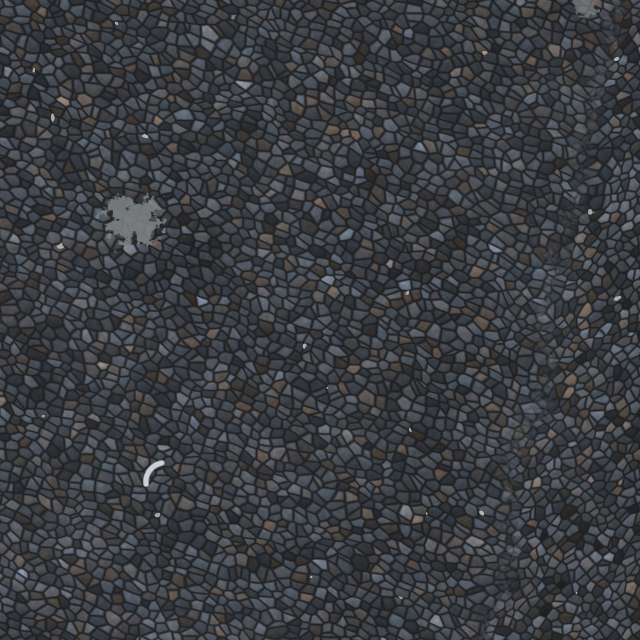
Reproduce this texture procedurally as a Shadertoy shader.

```glsl
const vec3 GAP_COLOR = vec3(0.122, 0.127, 0.137);
const vec3 SLATE_TINT = vec3(0.89, 1.0, 1.13);
const vec3 GREY_TINT = vec3(1.0, 1.0, 1.04);
const vec3 BROWN_TINT = vec3(1.14, 1.0, 0.90);
const vec3 LICHEN_COLOR = vec3(0.50, 0.52, 0.52);
const vec3 CHALK_COLOR = vec3(0.80, 0.82, 0.84);

vec3 hash3(vec2 p) {
    vec3 q = fract(p.xyx * vec3(0.1031, 0.1030, 0.0973));
    q += dot(q, q.yxz + 33.33);
    return fract((q.xxy + q.yzz) * q.zyx);
}

float noise(vec2 p) {
    vec2 cell = floor(p), f = fract(p);
    f = f * f * (3.0 - 2.0 * f);
    float low = mix(hash3(cell).x, hash3(cell + vec2(1, 0)).x, f.x);
    float high = mix(hash3(cell + vec2(0, 1)).x, hash3(cell + vec2(1, 1)).x, f.x);
    return mix(low, high, f.y);
}

float fbm(vec2 p) {
    return 0.55 * noise(p) + 0.3 * noise(p * 2.1 + 7.3) + 0.15 * noise(p * 4.3 + 3.1);
}

vec2 rotate(vec2 p, float angle) {
    float c = cos(angle), s = sin(angle);
    return vec2(c * p.x - s * p.y, s * p.x + c * p.y);
}

// Offset from p to the stone centre of a cell, and the stone's size weight
vec3 stoneAt(vec2 p, vec2 cell) {
    vec3 h = hash3(cell);
    return vec3(cell + 0.1 + 0.8 * h.xy - p, 0.28 * h.z * h.z);
}

float power(vec3 stone) {
    return dot(stone.xy, stone.xy) - stone.z;
}

// Colour of one stone, chosen by its cell
vec3 stoneColor(vec2 id, float contrast) {
    vec3 h = hash3(id + 57.0), k = hash3(id + 191.0);
    float tone = 0.292 + contrast * (h.x + 0.5 * h.y - 0.75) * 0.17;
    vec3 tint = mix(SLATE_TINT, GREY_TINT, h.z);
    tint = mix(tint, BROWN_TINT, step(0.87, k.x) * (0.4 + 0.6 * k.y));
    tone += step(0.982, k.z) * 0.17;
    return tone * tint;
}

// Packed pebbles: a power diagram with rounded, softly lit cells
vec3 pebbles(vec2 p, float angle, vec2 density, float contrast) {
    vec2 warp = vec2(noise(p * 22.0), noise(p * 22.0 + 41.0)) - 0.5;
    vec2 q = rotate(p + 0.012 * warp, angle) * density;
    vec2 base = floor(q), id = base;
    vec3 nearest = vec3(9.0, 9.0, 0.0);
    for (int y = -2; y <= 2; y++)
    for (int x = -2; x <= 2; x++) {
        vec2 cell = base + vec2(x, y);
        vec3 stone = stoneAt(q, cell);
        if (power(stone) < power(nearest)) { nearest = stone; id = cell; }
    }
    float edge = 1.0;
    float softness = 0.09;
    for (int y = -2; y <= 2; y++)
    for (int x = -2; x <= 2; x++) {
        vec2 cell = base + vec2(x, y);
        if (cell == id) continue;
        vec3 stone = stoneAt(q, cell);
        float d = 0.5 * (power(stone) - power(nearest)) / max(length(stone.xy - nearest.xy), 0.05);
        float h = max(softness - abs(edge - d), 0.0) / softness;
        edge = min(edge, d) - 0.25 * h * h * softness;
    }
    float body = smoothstep(-0.03, 0.23, edge);
    vec2 slope = rotate(-nearest.xy, -angle);
    float light = 1.0 + 0.17 * clamp(slope.y - 0.3 * slope.x, -0.7, 0.7);
    float grain = 0.86 + 0.28 * fbm(p * 170.0);
    return mix(GAP_COLOR, stoneColor(id, contrast) * light * grain, body);
}

// Coverage of the small pale chips scattered over the ground
float chips(vec2 p, float count, float chance) {
    vec2 cell = floor(p * count);
    vec3 h = hash3(cell + 13.0), k = hash3(cell + 83.0);
    vec2 d = rotate(p - (cell + 0.2 + 0.6 * h.xy) / count, 6.28 * k.x);
    float size = mix(0.003, 0.008, k.y * k.y);
    float shape = length(d * vec2(1.0, 1.7)) / size + 0.9 * (noise(p * 230.0) - 0.5);
    return step(h.z, chance) * (1.0 - smoothstep(0.6, 1.1, shape));
}

// Crumbly patch of pale growth
float lichen(vec2 p, vec2 center, float radius) {
    float falloff = 1.0 - length((p - center) * vec2(1.0, 1.1)) / radius;
    return smoothstep(0.0, 0.28, falloff + 1.5 * (fbm(p * 105.0) - 0.58));
}

// Curved stroke around a centre, limited to an angular range
float arc(vec2 p, vec2 center, float radius, float middle, float halfSpan, float width) {
    vec2 d = rotate(p - center, -middle);
    float a = clamp(atan(d.y, d.x), -halfSpan, halfSpan);
    float dist = length(d - radius * vec2(cos(a), sin(a)));
    return 1.0 - smoothstep(width * 0.6, width * 1.3, dist);
}

void mainImage(out vec4 fragColor, in vec2 fragCoord) {
    vec2 p = fragCoord / iResolution.y;

    // Slanted bed of stones, with a looser and finer bed at lower right
    vec3 color = pebbles(p, 0.42, vec2(53.0, 73.0), 1.0);
    vec3 looseBed = pebbles(p + 3.0, -0.75, vec2(62.0, 76.0), 1.4);
    float loose = smoothstep(0.73, 0.79, p.x - 0.2 * p.y + 0.07 * (fbm(p * 14.0) - 0.5));
    color = mix(color, looseBed, loose);
    color *= 0.87 + 0.26 * fbm(p * 7.0);

    // Pale growth, chips and one curved fragment
    color = mix(color, LICHEN_COLOR, 0.85 * lichen(p, vec2(0.208, 0.657), 0.052));
    color = mix(color, LICHEN_COLOR, 0.7 * lichen(p, vec2(0.915, 0.992), 0.022));
    vec3 chipColor = mix(CHALK_COLOR, vec3(0.66, 0.62, 0.54), noise(p * 9.0));
    color = mix(color, chipColor, 0.85 * chips(p, 7.0, 0.45));
    color = mix(color, CHALK_COLOR, arc(p, vec2(0.258, 0.247), 0.030, 2.5, 0.75, 0.0045));

    fragColor = vec4(color, 1.0);
}
```
